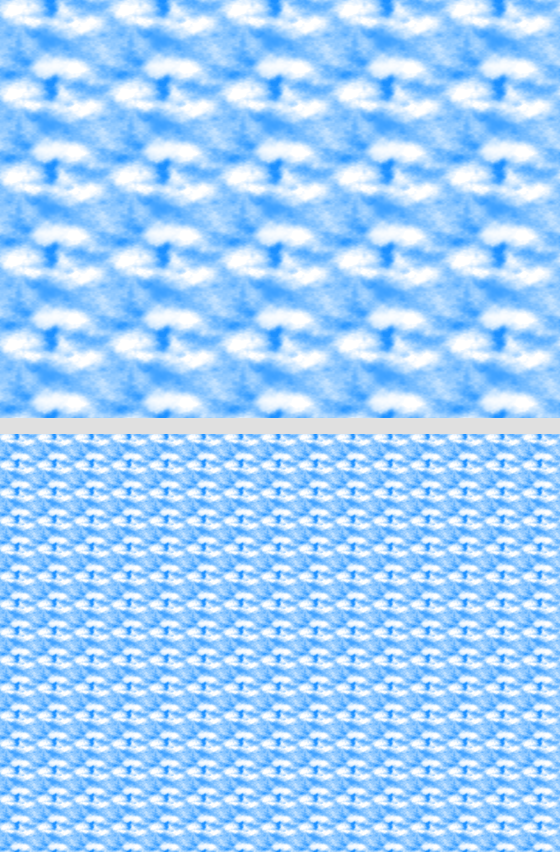
Top: one tile. Bottom: repeated 3 by 3.
Reproduce this texture procedurally as a Shadertoy shader.

```glsl
// Soft white clouds drifting over a bright blue sky, in a five by five grid.
// Each cell sums broad elliptical cloud banks and blue gaps, then frays them
// with wrapped fractal noise, so every cell joins its neighbours seamlessly.

const vec2 REPEATS = vec2(5.0, 5.0);
const vec3 SKY_BLUE = vec3(0.12, 0.57, 1.0);
const vec3 CLOUD_WHITE = vec3(1.0);

float hash(vec2 p) {
    return fract(sin(dot(p, vec2(127.1, 311.7))) * 43758.5453);
}

// Value noise whose lattice wraps after a whole number of steps
float wrappedNoise(vec2 p, vec2 period, float seed) {
    vec2 i = floor(p);
    vec2 f = fract(p);
    vec2 s = f * f * (3.0 - 2.0 * f);
    vec2 a = mod(i, period) + seed;
    vec2 b = mod(i + 1.0, period) + seed;
    return mix(mix(hash(a), hash(vec2(b.x, a.y)), s.x),
               mix(hash(vec2(a.x, b.y)), hash(b), s.x), s.y);
}

// Fractal sum centred on zero; uv spans one cell
float wrappedFbm(vec2 uv, vec2 period, float seed) {
    float sum = 0.0;
    float amplitude = 0.5;
    for (int octave = 0; octave < 4; octave++) {
        sum += amplitude * (wrappedNoise(uv * period, period, seed) - 0.5);
        period *= 2.0;
        seed += 17.0;
        amplitude *= 0.62;
    }
    return sum;
}

// Flat-topped soft ellipse that wraps around the cell
float puff(vec2 uv, vec2 center, vec2 radius) {
    vec2 d = (fract(uv - center + 0.5) - 0.5) / radius;
    return exp(-pow(dot(d, d), 1.4));
}

// Cloud banks
float cloudBanks(vec2 uv) {
    return 0.46 * puff(uv, vec2(0.19, 0.87), vec2(0.19, 0.09))
         + 0.42 * puff(uv, vec2(0.58, 0.90), vec2(0.07, 0.14))
         + 0.38 * puff(uv, vec2(0.38, 0.72), vec2(0.28, 0.065))
         + 0.50 * puff(uv, vec2(0.77, 0.70), vec2(0.19, 0.10))
         + 0.34 * puff(uv, vec2(0.69, 0.59), vec2(0.13, 0.06))
         + 0.45 * puff(uv, vec2(0.45, 0.20), vec2(0.22, 0.11))
         + 0.30 * puff(uv, vec2(0.70, 0.14), vec2(0.11, 0.10));
}

// Openings of clear sky
float skyGaps(vec2 uv) {
    return 0.40 * puff(uv, vec2(0.44, 0.51), vec2(0.16, 0.12))
         + 0.42 * puff(uv, vec2(0.45, 0.92), vec2(0.06, 0.13))
         + 0.40 * puff(uv, vec2(0.13, 0.10), vec2(0.15, 0.08))
         + 0.36 * puff(uv, vec2(0.42, 0.05), vec2(0.15, 0.05))
         + 0.34 * puff(uv, vec2(0.17, 0.24), vec2(0.10, 0.07))
         + 0.38 * puff(uv, vec2(0.83, 0.95), vec2(0.17, 0.07))
         + 0.28 * puff(uv, vec2(0.29, 0.59), vec2(0.09, 0.05));
}

void mainImage(out vec4 fragColor, in vec2 fragCoord) {
    vec2 uv = fract(fragCoord / iResolution.xy * REPEATS);

    // Bend the outlines of the masses
    vec2 drift = vec2(wrappedFbm(uv, vec2(5.0, 4.0), 3.0),
                      wrappedFbm(uv, vec2(5.0, 4.0), 41.0));
    vec2 bent = uv + drift * vec2(0.13, 0.13);

    // The middle of the cell is calm, its sides are wispy
    float calm = max(puff(uv, vec2(0.45, 0.20), vec2(0.22, 0.12)),
                     puff(uv, vec2(0.45, 0.53), vec2(0.17, 0.14)));
    float wisps = wrappedFbm(uv, vec2(6.0, 6.0), 71.0) * mix(0.85, 0.15, calm);

    float cover = 0.53 + cloudBanks(bent) - skyGaps(bent) + wisps;
    vec3 color = mix(SKY_BLUE, CLOUD_WHITE, clamp(cover, 0.0, 1.0));
    fragColor = vec4(color, 1.0);
}
```
